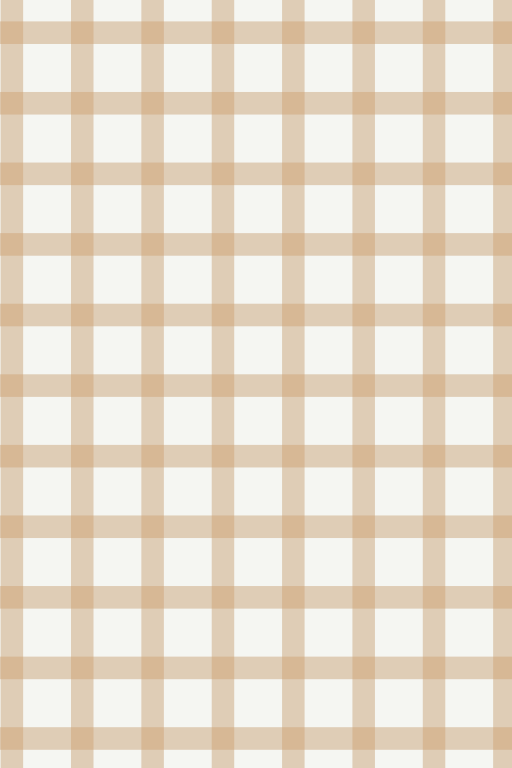
Give the GLSL for this pattern, as a WebGL 2 fragment shader.

```glsl
#version 300 es
precision highp float;

uniform vec2 u_resolution;
out vec4 fragColor;

// Coverage of the vertical (x) and horizontal (y) bands
vec2 bandCoverage(vec2 cell, vec2 pixel) {
    vec2 fromCentre = abs(fract(cell - vec2(0.169, 0.418) + 0.5) - 0.5);
    return clamp(0.5 + (0.16 - fromCentre) / pixel, 0.0, 1.0);
}

void main() {
    // Repeats across and down the canvas
    vec2 repeats = vec2(7.277, 10.881);
    vec2 cell = gl_FragCoord.xy / u_resolution * repeats;
    vec2 band = bandCoverage(cell, repeats / u_resolution);

    vec3 cream = vec3(0.962, 0.965, 0.95);
    vec3 beige = vec3(0.874, 0.803, 0.712);
    vec3 tan_ = vec3(0.842, 0.72, 0.585);

    // Translucent bands deepen where they cross
    vec3 openRow = mix(cream, beige, band.x);
    vec3 bandRow = mix(beige, tan_, band.x);
    fragColor = vec4(mix(openRow, bandRow, band.y), 1.0);
}
```
